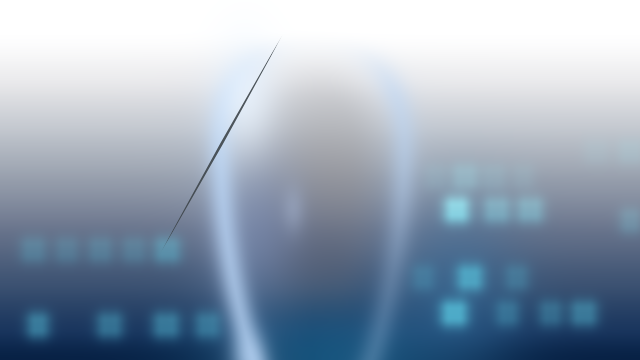
Give the GLSL for this background, as a WebGL 1 fragment shader.

```glsl
precision highp float;
// Misty white-to-navy backdrop with a glowing oval outline, soft teal lights and a thin dark needle.

uniform vec2 u_resolution;

#define OVAL_CENTER vec2(0.868, 0.600)
#define OVAL_HALF_WIDTH 0.255
#define OVAL_HEIGHT_RATIO 0.80
#define RIM_SOFTNESS 0.040
#define RIM_STRENGTH 0.46
#define LIGHT_SIZE 0.024
#define LIGHT_BLUR 0.030
#define NEEDLE_TOP vec2(0.787, 0.907)
#define NEEDLE_BOTTOM vec2(0.444, 0.294)
#define NEEDLE_HALF_WIDTH 0.0034

const vec3 RIM_COLOR = vec3(0.73, 0.84, 0.97);
const vec3 TEAL = vec3(0.34, 0.76, 0.86);
const vec3 PALE_TEAL = vec3(0.64, 0.90, 0.94);
const vec3 NEEDLE_COLOR = vec3(0.24, 0.27, 0.29);

float hash(vec2 p) {
  return fract(sin(dot(p, vec2(127.1, 311.7))) * 43758.5453);
}

// Elliptical gaussian falloff
float glow(vec2 p, vec2 center, vec2 radius) {
  vec2 q = (p - center) / radius;
  return exp(-dot(q, q));
}

// Vertical haze, from navy at the bottom to white at the top
vec3 haze(float y) {
  vec3 c = mix(vec3(0.03, 0.13, 0.27), vec3(0.09, 0.20, 0.36), smoothstep(0.0, 0.09, y));
  c = mix(c, vec3(0.21, 0.30, 0.43), smoothstep(0.05, 0.22, y));
  c = mix(c, vec3(0.43, 0.47, 0.56), smoothstep(0.15, 0.42, y));
  c = mix(c, vec3(0.61, 0.64, 0.69), smoothstep(0.34, 0.55, y));
  c = mix(c, vec3(0.75, 0.77, 0.80), smoothstep(0.49, 0.66, y));
  c = mix(c, vec3(0.90, 0.90, 0.91), smoothstep(0.60, 0.79, y));
  return mix(c, vec3(1.0), smoothstep(0.72, 0.92, y));
}

// Signed distance to an oval that narrows downward
float ovalDistance(vec2 p) {
  vec2 q = p - OVAL_CENTER;
  float drop = max(-q.y, 0.0);
  q.y = max(q.y, 0.0) * OVAL_HEIGHT_RATIO;
  return length(q) - OVAL_HALF_WIDTH + 0.25 * drop * drop;
}

// Row of blurred rounded lights; bend shifts the inner ones, peak is the brightest
float lightRow(vec2 p, vec2 start, float spacing, float bend, float count, float peak, vec2 levels) {
  float sum = 0.0;
  for (int k = 0; k < 5; k++) {
    float i = float(k);
    if (i >= count) break;
    vec2 center = start + vec2(spacing * i + bend * i * (count - 1.0 - i), 0.0);
    float random = hash(start + i);
    vec2 size = LIGHT_SIZE * vec2(0.5 + 0.7 * random, 1.0);
    float d = length(max(abs(p - center) - size * 0.45, 0.0));
    float level = mix(levels.x * (0.75 + 0.5 * random), levels.y, step(abs(i - peak), 0.5));
    sum += level * exp(-d * d / (LIGHT_BLUR * LIGHT_BLUR));
  }
  return sum;
}

float allLights(vec2 p) {
  float a = lightRow(p, vec2(0.093, 0.306), 0.093, 0.0, 5.0, 4.0, vec2(0.24, 0.42));
  a += lightRow(p, vec2(0.106, 0.097), 0.157, 0.021, 4.0, 0.0, vec2(0.36, 0.48));
  a += lightRow(p, vec2(1.211, 0.509), 0.081, 0.0, 4.0, 1.0, vec2(0.18, 0.32));
  a += lightRow(p, vec2(1.269, 0.417), 0.102, 0.009, 3.0, 0.0, vec2(0.38, 0.90));
  a += lightRow(p, vec2(1.176, 0.229), 0.130, 0.0, 3.0, 1.0, vec2(0.30, 0.68));
  a += lightRow(p, vec2(1.262, 0.130), 0.120, 0.014, 4.0, 0.0, vec2(0.36, 0.78));
  a += lightRow(p, vec2(1.657, 0.579), 0.095, 0.0, 2.0, 1.0, vec2(0.10, 0.18));
  return a + lightRow(p, vec2(1.752, 0.387), 0.0, 0.0, 1.0, 0.0, vec2(0.26));
}

// Coverage of a needle tapered at both ends
float needle(vec2 p) {
  vec2 axis = NEEDLE_BOTTOM - NEEDLE_TOP;
  float t = clamp(dot(p - NEEDLE_TOP, axis) / dot(axis, axis), 0.0, 1.0);
  float halfWidth = NEEDLE_HALF_WIDTH * (1.0 - abs(2.0 * t - 1.0));
  float pixel = 1.0 / u_resolution.y;
  float d = length(p - NEEDLE_TOP - axis * t) - halfWidth;
  return (1.0 - smoothstep(-0.5 * pixel, 0.7 * pixel, d)) * smoothstep(0.0, 0.10, t * (1.0 - t));
}

void main() {
  vec2 p = (gl_FragCoord.xy - 0.5 * u_resolution) / u_resolution.y + vec2(0.889, 0.5);
  vec3 color = haze(p.y);

  // Warm gray core and cool shading inside the oval
  float d = ovalDistance(p);
  float inside = 1.0 - smoothstep(-0.15, 0.02, d);
  vec3 core = mix(vec3(0.50, 0.50, 0.53), vec3(0.69, 0.69, 0.70), smoothstep(0.36, 0.70, p.y));
  color = mix(color, core, 0.80 * inside * glow(p, vec2(0.92, 0.55), vec2(0.20, 0.22)));
  color = mix(color, vec3(0.34, 0.36, 0.43), 0.50 * inside * glow(p, vec2(0.87, 0.26), vec2(0.17, 0.12)));
  color = mix(color, vec3(0.47, 0.54, 0.70), 0.50 * glow(p, vec2(0.72, 0.36), vec2(0.12, 0.22)));
  color = mix(color, vec3(0.65, 0.71, 0.82), 0.42 * glow(p, vec2(0.815, 0.42), vec2(0.032, 0.065)));

  // Blue light low in the scene
  color = mix(color, vec3(0.09, 0.38, 0.55), 0.75 * glow(p, vec2(0.93, 0.0), vec2(0.34, 0.15)));
  color = mix(color, vec3(0.22, 0.45, 0.64), 0.48 * glow(p, vec2(1.27, 0.20), vec2(0.18, 0.24)));

  // Luminous rim, stronger on the left and fading low on the right
  float right = smoothstep(0.70, 1.05, p.x);
  float side = mix(1.25, 0.45 + 0.40 * smoothstep(0.20, 0.60, p.y), right);
  float rim = exp(-d * d / (RIM_SOFTNESS * RIM_SOFTNESS)) + 0.32 * exp(-abs(d) / 0.08);
  rim *= 1.0 - smoothstep(0.72, 0.92, p.y);
  color = mix(color, RIM_COLOR, clamp(RIM_STRENGTH * side * rim, 0.0, 0.9));
  color = mix(color, vec3(0.92, 0.96, 1.0), 0.75 * glow(p, vec2(0.68, 0.73), vec2(0.09, 0.16)));
  color = mix(color, RIM_COLOR, 0.50 * glow(p, vec2(0.69, 0.0), vec2(0.05, 0.07)));

  // Scattered lights, then the needle
  float light = clamp(allLights(p), 0.0, 0.92);
  color = mix(color, mix(TEAL, PALE_TEAL, smoothstep(0.25, 0.50, p.y)), light);
  color = mix(color, NEEDLE_COLOR, 0.9 * needle(p));

  gl_FragColor = vec4(color, 1.0);
}
```
